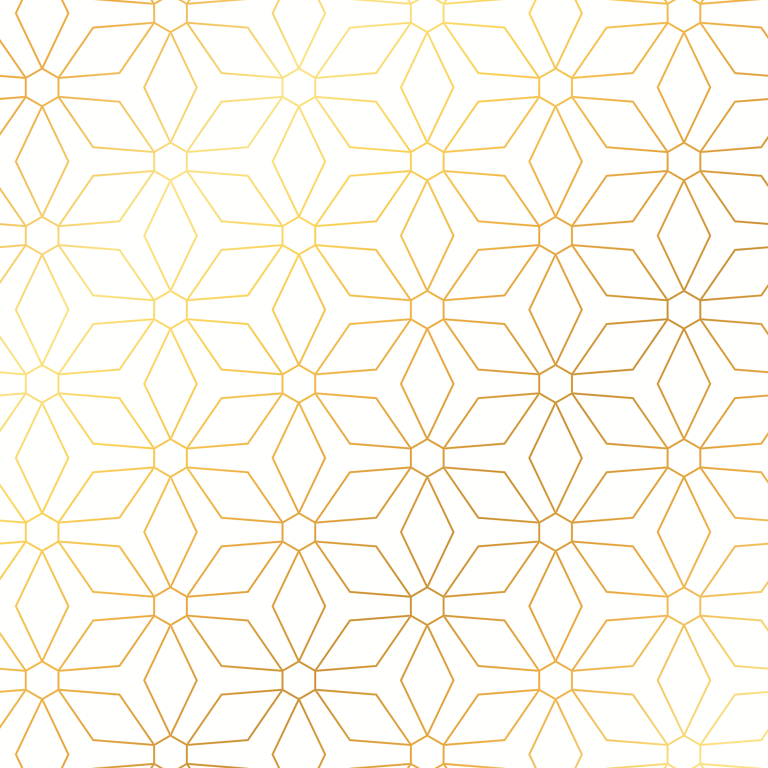
Reproduce this pattern procedurally as a WebGL 1 fragment shader.

```glsl
precision highp float;
// Gold line lattice of small hexagons joined by slim diamonds, on white.

uniform vec2 u_resolution;

const float SPACING = 0.1930;              // distance between hexagon centres
const vec2 ORIGIN = vec2(0.2220, 0.7897);  // centre of one hexagon
const float HEX_RADIUS = 0.0246;           // centre to corner
const float DIAMOND_HALF_WIDTH = 0.0342;
const float LINE_WIDTH = 0.0025;

const vec3 PAPER = vec3(1.0, 1.0, 0.996);
const vec3 AMBER = vec3(0.92, 0.66, 0.24);
const vec3 PALE = vec3(0.98, 0.88, 0.50);
const vec3 YELLOW = vec3(0.98, 0.82, 0.33);
const vec3 BRONZE = vec3(0.79, 0.56, 0.19);

const float COS30 = 0.866025;

// Offset from the nearest point of a triangular lattice with vertical columns.
vec2 latticeOffset(vec2 p) {
  vec2 period = SPACING * vec2(2.0 * COS30, 1.0);
  vec2 a = mod(p + 0.5 * period, period) - 0.5 * period;
  vec2 b = mod(p, period) - 0.5 * period;
  return dot(a, a) < dot(b, b) ? a : b;
}

// Fold six mirrored sectors into the one beside the +y axis.
vec2 foldSector(vec2 p) {
  vec2 mirror = vec2(COS30, -0.5);
  p = abs(p);
  p -= 2.0 * max(dot(p, mirror), 0.0) * mirror;
  return abs(p);
}

float segmentDistance(vec2 p, vec2 a, vec2 b) {
  vec2 ab = b - a;
  float h = clamp(dot(p - a, ab) / dot(ab, ab), 0.0, 1.0);
  return length(p - a - h * ab);
}

// Distance to the nearest hexagon edge or diamond side.
float lineDistance(vec2 p) {
  vec2 q = foldSector(latticeOffset(p - ORIGIN));
  float hexagon = abs(dot(q, vec2(0.5, COS30)) - HEX_RADIUS * COS30);
  float diamond = segmentDistance(q, vec2(0.0, HEX_RADIUS),
                                  vec2(DIAMOND_HALF_WIDTH, 0.5 * SPACING));
  return min(hexagon, diamond);
}

float ramp(float from, float to, float t) {
  return clamp((t - from) / (to - from), 0.0, 1.0);
}

// Metallic gradient, t running from top left (0) to bottom right (1).
vec3 goldGradient(float t) {
  vec3 c = mix(AMBER, PALE, ramp(0.07, 0.23, t));
  c = mix(c, YELLOW, ramp(0.25, 0.36, t));
  c = mix(c, AMBER, ramp(0.36, 0.50, t));
  c = mix(c, BRONZE, ramp(0.50, 0.64, t));
  c = mix(c, AMBER, ramp(0.65, 0.79, t));
  return mix(c, PALE, ramp(0.79, 0.95, t));
}

void main() {
  vec2 uv = gl_FragCoord.xy / u_resolution.y;
  float pixel = 1.0 / u_resolution.y;

  float edge = lineDistance(uv) - 0.5 * LINE_WIDTH;
  float ink = 1.0 - smoothstep(-0.75 * pixel, 0.75 * pixel, edge);

  vec3 gold = goldGradient(0.5 * (uv.x + 1.0 - uv.y));
  gl_FragColor = vec4(mix(PAPER, gold, ink), 1.0);
}
```
